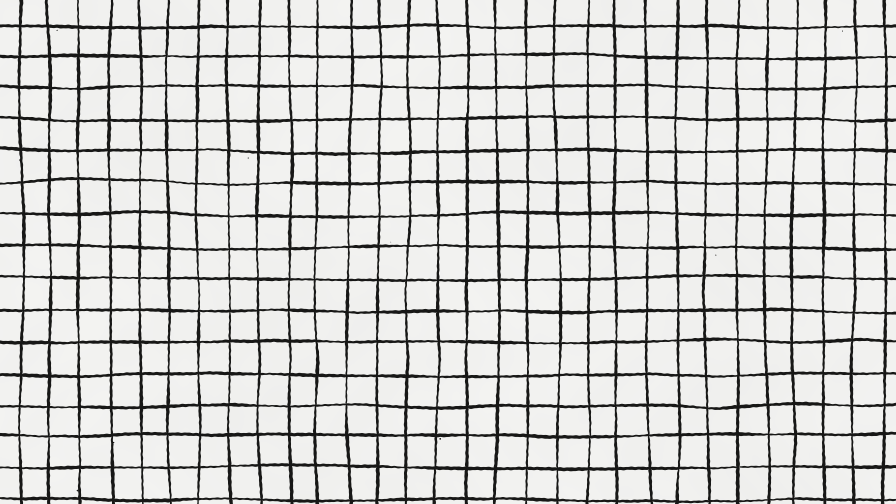
This pattern is drawn by a Shadertoy shader. Its source:

```glsl
// Hand-drawn ink grid: wavering dark strokes on pale, faintly mottled paper.

// Lengths are fractions of the canvas height.
#define COLUMN_PITCH 0.05914
#define COLUMN_START 0.0400
#define ROW_PITCH 0.0627
#define ROW_START 0.0093
#define HALF_WIDTH 0.0026
#define WIDTH_VARIATION 0.0011
#define WANDER 0.0065
#define EDGE_ROUGHNESS 0.00035
#define SPECK_CELL 0.09
#define SPECK_CHANCE 0.05
#define PAPER vec3(0.945, 0.945, 0.938)
#define INK vec3(0.090, 0.092, 0.085)

float hash(vec2 p) {
    vec3 q = fract(p.xyx * vec3(0.1031, 0.1030, 0.0973));
    q += dot(q, q.yzx + 33.33);
    return fract((q.x + q.y) * q.z);
}

// Random values along a stroke, joined by softened straight runs.
float strokeNoise(float t, float id) {
    float knot = floor(t), f = t - knot;
    f = mix(f, smoothstep(0.0, 1.0, f), 0.5);
    return mix(hash(vec2(knot + 50.0, id)), hash(vec2(knot + 51.0, id)), f) * 2.0 - 1.0;
}

// Slow drift shared by neighbours, plus each stroke's own bends and jitter.
float wander(float along, float id) {
    float shared = sin(along * 5.3 + id * 0.37) + 0.5 * sin(along * 9.1 - id * 0.61);
    float bends = strokeNoise(along * 7.0, id);
    float jitter = strokeNoise(along * 24.0, id + 40.5);
    return WANDER * (0.35 * shared + 0.65 * bends + 0.16 * jitter);
}

// Signed distance to the nearest stroke of one parallel family.
float strokeDistance(float across, float along, float pitch, float start, float seed) {
    float nearest = floor((across - start) / pitch + 0.5);
    float d = 1.0;
    for (int i = -1; i <= 1; i++) {
        float index = nearest + float(i);
        float id = index + seed;
        float spacing = (hash(vec2(id, 7.3)) - 0.5) * 0.12 * pitch;
        float center = start + index * pitch + spacing + wander(along, id);
        float halfWidth = HALF_WIDTH + WIDTH_VARIATION * strokeNoise(along * 15.0, id + 80.2);
        float side = sign(across - center);
        float rough = sin(along * 310.0 + id * 2.7 + side)
                    + 0.7 * sin(along * 533.0 - id * 4.1 + side * 2.0);
        d = min(d, abs(across - center) - halfWidth - EDGE_ROUGHNESS * rough);
    }
    return d;
}

// Rare ink flecks, at most one per cell.
float speckDistance(vec2 p) {
    vec2 cell = floor(p / SPECK_CELL);
    vec2 spot = 0.2 + 0.6 * vec2(hash(cell + 11.7), hash(cell + 29.1));
    float present = step(hash(cell + 3.9), SPECK_CHANCE);
    float radius = mix(0.0005, 0.0016, hash(cell + 61.3));
    return mix(1.0, length(p - (cell + spot) * SPECK_CELL) - radius, present);
}

// Faint uneven tone from layered, warped sines.
float paperMottle(vec2 p) {
    vec2 q = p + 0.08 * sin(p.yx * 11.0 + vec2(0.4, 1.9));
    return sin(q.x * 7.0 + q.y * 3.0) + 0.6 * sin(q.x * 19.0 - q.y * 23.0)
         + 0.3 * sin(q.x * 61.0 + q.y * 47.0);
}

void mainImage(out vec4 fragColor, in vec2 fragCoord) {
    float pixel = 1.0 / iResolution.y;
    vec2 p = fragCoord * pixel;

    // Strokes and flecks, merged into one ink shape
    float columns = strokeDistance(p.x, p.y, COLUMN_PITCH, COLUMN_START, 100.0);
    float rows = strokeDistance(p.y, p.x, ROW_PITCH, ROW_START, 300.0);
    float d = min(min(columns, rows), speckDistance(p));
    float ink = clamp(0.5 - d / pixel, 0.0, 1.0);

    // Paper tone and final blend
    vec3 paper = PAPER + 0.004 * paperMottle(p);
    fragColor = vec4(mix(paper, INK, ink), 1.0);
}
```
